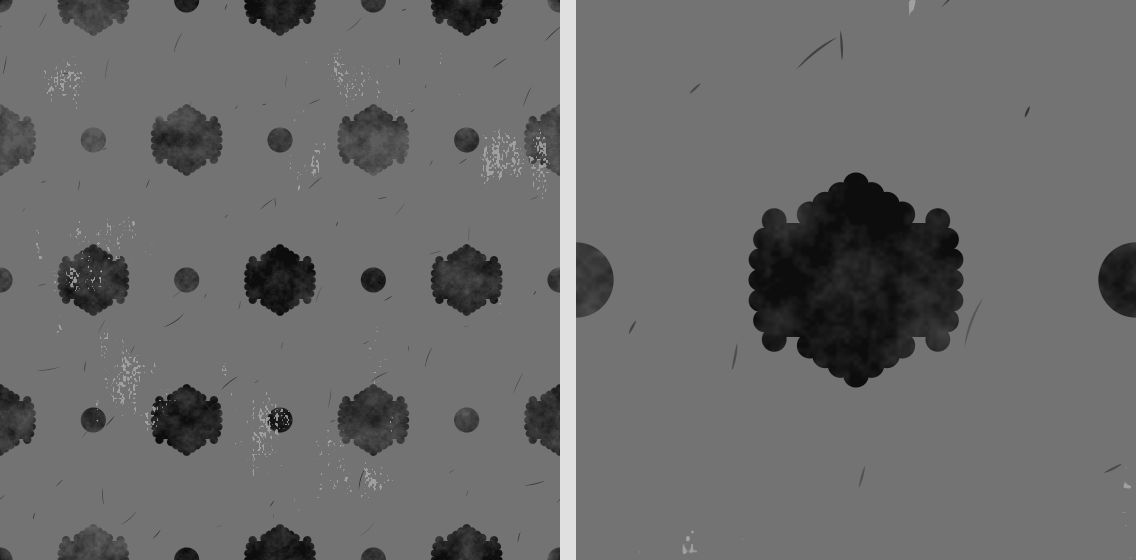
Left, the full canvas; right, a detail of the centre.
Reproduce this pattern procedurally as a WebGL 1 fragment shader.

```glsl
precision highp float;

uniform vec2 u_resolution;

const vec2 GRID = vec2(6.0, 4.0);         // motif nodes across and up
const float ORNAMENT_RADIUS = 0.064;
const float DOT_RADIUS = 0.0224;
const vec3 GROUND = vec3(0.45);
const vec3 INK_DARK = vec3(0.05);
const vec3 INK_LIGHT = vec3(0.36);
const vec3 CHIP = vec3(0.66);
const vec3 SCRATCH = vec3(0.18);
const float MOTTLE = 1.4;                 // tone contrast within a motif
const float TONE_SPREAD = 0.75;           // tone contrast between motifs
const vec2 SCRATCH_CELLS = vec2(11.0);
const float SCRATCH_CHANCE = 0.75;
const float SCRATCH_WIDTH = 0.0007;

float hash(vec2 p) {
  return fract(sin(dot(p, vec2(127.1, 311.7))) * 43758.5453);
}

// Value noise that wraps over the unit square
float noise(vec2 uv, vec2 cells) {
  vec2 p = uv * cells;
  vec2 i = floor(p);
  vec2 f = fract(p);
  f = f * f * (3.0 - 2.0 * f);
  vec2 a = mod(i, cells);
  vec2 b = mod(i + 1.0, cells);
  return mix(mix(hash(a), hash(vec2(b.x, a.y)), f.x),
             mix(hash(vec2(a.x, b.y)), hash(b), f.x), f.y);
}

float fbm(vec2 uv, vec2 cells) {
  float sum = 0.0;
  float weight = 0.4;
  float total = 0.0;
  for (int i = 0; i < 5; i++) {
    sum += weight * noise(uv, cells);
    total += weight;
    cells *= 2.0;
    weight *= 0.75;
  }
  return sum / total;
}

float coverage(float d, float px) {
  return clamp(0.5 - d / px, 0.0, 1.0);
}

// Scalloped crest above and below, scalloped fans at the sides
float ornament(vec2 p) {
  p = abs(p);
  float crest = max(dot(p, vec2(0.526, 0.85)) - 0.75, p.x - 0.5);
  float fan = max(length(p) - 0.9, p.y - 0.53);
  float d = min(crest, fan);
  for (int i = 0; i < 4; i++) {
    float t = float(i) / 3.0;
    float a = 0.628 * t;
    vec2 crestLobe = mix(vec2(0.0, 0.88), vec2(0.43, 0.61), t);
    vec2 fanLobe = mix(0.9, 0.94, t) * vec2(cos(a), sin(a));
    d = min(d, length(p - crestLobe) - 0.12);
    d = min(d, length(p - fanLobe) - mix(0.1, 0.115, t));
  }
  return d;
}

// Short tapered arcs, at most one per cell
float scratches(vec2 uv, float px) {
  vec2 g = uv * SCRATCH_CELLS;
  float ink = 0.0;
  for (int y = -1; y <= 1; y++) {
    for (int x = -1; x <= 1; x++) {
      vec2 cell = floor(g) + vec2(float(x), float(y));
      vec2 id = mod(cell, SCRATCH_CELLS);
      vec2 centre = cell + vec2(hash(id + 17.3), hash(id + 41.9));
      vec2 p = (g - centre) / SCRATCH_CELLS;
      float angle = mix(0.15, 1.65, hash(id + 5.7));
      float c = cos(angle);
      float s = sin(angle);
      p = vec2(c * p.x + s * p.y, c * p.y - s * p.x);
      float reach = mix(0.004, 0.024, pow(hash(id + 63.1), 1.5));
      float bend = 14.0 * (hash(id + 29.5) - 0.5);
      float taper = max(1.0 - p.x * p.x / (reach * reach), 0.0);
      float d = abs(p.y - bend * p.x * p.x) - SCRATCH_WIDTH * taper;
      float strength = step(hash(id + 88.2), SCRATCH_CHANCE) * mix(0.3, 1.0, hash(id + 71.4));
      ink = max(ink, coverage(d, px) * smoothstep(0.0, 0.5, taper) * strength);
    }
  }
  return ink;
}

// Fine chips gathered in patches and vertical streaks
float chips(vec2 uv) {
  float patches = 0.5 * noise(uv, vec2(9.0, 7.0)) + 0.3 * noise(uv, vec2(30.0, 20.0))
                + 0.2 * noise(uv, vec2(150.0, 24.0));
  float wear = smoothstep(0.61, 0.86, patches);
  float grain = noise(uv, vec2(380.0, 260.0));
  float edge = mix(1.0, 0.48, wear);
  return smoothstep(edge, edge + 0.12, grain) * smoothstep(0.0, 0.1, wear);
}

void main() {
  vec2 uv = gl_FragCoord.xy / u_resolution;
  float px = 1.0 / min(u_resolution.x, u_resolution.y);

  // Ornaments and dots alternate like a chequerboard
  vec2 node = floor(uv * GRID + 0.5);
  vec2 p = uv - node / GRID;
  float isOrnament = mod(node.x + node.y, 2.0);
  float d = mix(length(p) - DOT_RADIUS, ornament(p / ORNAMENT_RADIUS) * ORNAMENT_RADIUS, isOrnament);

  // Mottled ink, with its own tone for each motif
  float tone = 0.5 + MOTTLE * (fbm(uv, vec2(24.0)) - 0.5)
             + TONE_SPREAD * (hash(mod(node, GRID) + 3.1) - 0.5);
  vec3 ink = mix(INK_DARK, INK_LIGHT, clamp(tone, 0.0, 1.0));

  vec3 color = mix(GROUND, SCRATCH, scratches(uv, px));
  color = mix(color, ink, coverage(d, px));
  color = mix(color, CHIP, 0.85 * chips(uv));
  gl_FragColor = vec4(color, 1.0);
}
```
